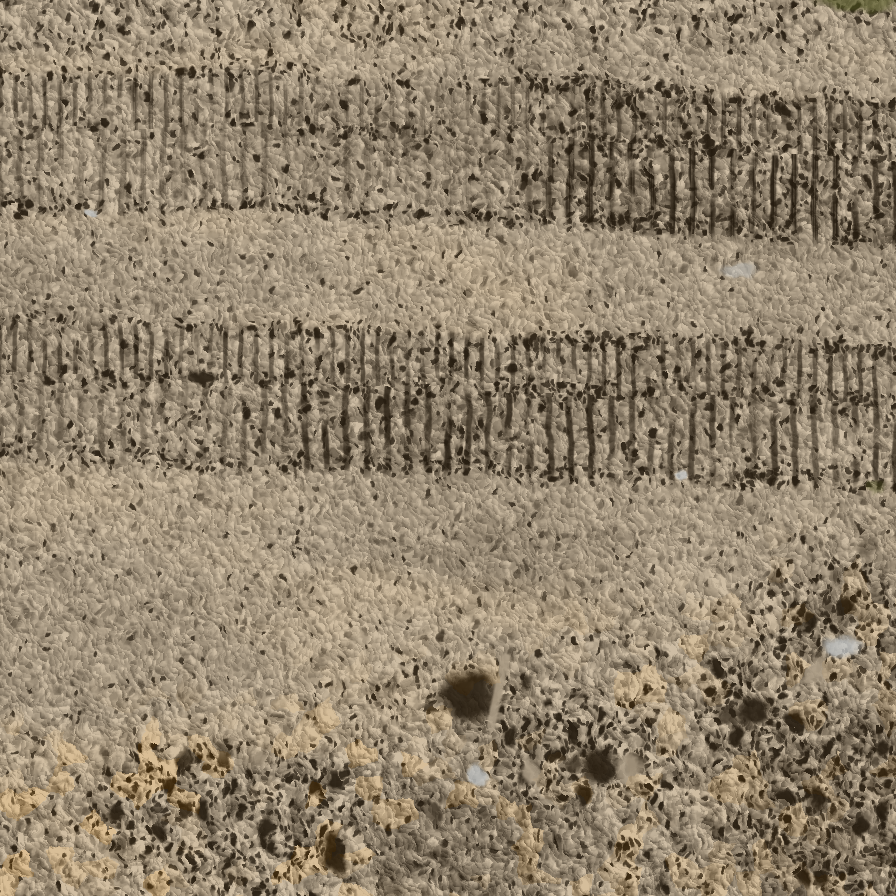
A three.js fragment shader for this texture:

```glsl
// Dry sandy ground seen from above, with two ridged vehicle tracks and a bank of rubble.
#define SOIL_DARK vec3(.11, .075, .03)
#define SOIL_LIGHT vec3(.69, .63, .54)
#define OCHRE vec3(.05, .005, -.06)
#define LIGHT_DIR vec2(.75, .66)
#define BASE_TONE .94
#define RIDGES 44.
#define TRACK_DEPTH .158
#define TRACK_SLOPE .036
#define GRAIN 190.
#define CRUMBS 95.
#define LUMPS 38.

varying vec2 vUv;

float hash(vec2 p) {
  vec3 q = fract(p.xyx * vec3(.1031, .103, .0973));
  q += dot(q, q.yzx + 33.33);
  return fract((q.x + q.y) * q.z);
}

// Layered sines, roughly -1 to 1
float waves(vec2 p) {
  float sum = 0., amp = .5;
  for (int i = 0; i < 5; i++) {
    sum += amp * sin(p.x + 1.6 * sin(p.y * 1.1 + float(i)));
    p = mat2(.8, .6, -.6, .8) * p * 1.9 + 2.3;
    amp *= .6;
  }
  return sum;
}

// Cellular noise: offset from the nearest centre (xy) and cell id (z)
vec3 cell(vec2 p) {
  vec3 nearest = vec3(9.);
  for (int j = -1; j <= 1; j++)
  for (int i = -1; i <= 1; i++) {
    vec2 g = floor(p) + vec2(float(i), float(j));
    vec2 d = p - g - vec2(hash(g), hash(g + 57.3));
    if (dot(d, d) < dot(nearest.xy, nearest.xy)) nearest = vec3(d, hash(g + 19.7));
  }
  return nearest;
}

// Side-lit pebbles of random brightness
float pebbles(vec3 c) {
  float fade = 1. - smoothstep(.35, .85, length(c.xy));
  return fade * (.9 * dot(c.xy, LIGHT_DIR) + .7 * (c.z - .5));
}

float specks(vec2 p, float density) {
  vec3 c = cell(p);
  return smoothstep(1. - density, 1.05 - density, c.z) * (1. - smoothstep(.25, .55, length(c.xy)));
}

float blob(vec2 p, float x, float y, float rx, float ry) {
  return 1. - smoothstep(.6, 1.2, length((p - vec2(x, y)) / vec2(rx, ry)));
}

float band(float x, float centre, float width) {
  float d = (x - centre) / width;
  return exp(-d * d);
}

// One track: x = inside, y = crumbled borders, z = grooves
vec3 track(vec2 uv, float top, float upperWear, float lowerWear) {
  float wobble = .004 * waves(uv * vec2(16., 5.) + top * 40.);
  float v = (top - TRACK_SLOPE * uv.x + wobble - uv.y) / TRACK_DEPTH;
  float inside = smoothstep(-.04, .05, v) * (1. - smoothstep(.93, 1.06, v));
  float borders = band(v, 0., .05) + .6 * band(v, .37, .06) + .75 * band(v, .95, .06);
  float lane = step(.39, v);
  float phase = uv.x * RIDGES * mix(1.35, 1., lane) + .1 * waves(uv * vec2(25., 50.));
  float wave = cos(6.28318 * phase);
  float groove = smoothstep(.32, .88, wave);
  groove *= .6 + .4 * hash(vec2(floor(phase + .5), lane + top * 90.));
  groove *= smoothstep(-.75, 0., waves(uv * vec2(50., 38.)));
  return vec3(inside, borders, (groove + .1 * wave) * inside * mix(upperWear, lowerWear, lane));
}

void main() {
  vec2 uv = vUv;
  vec2 p = uv + .005 * vec2(waves(uv * 75.), waves(uv.yx * 70. + 4.));
  float broad = waves(uv * vec2(6., 15.));

  // Tracks, each with its own worn stretches
  float right = smoothstep(.54, .66, uv.x);
  float middle = band(uv.x, .46, .17);
  float top = .919 + .018 * band(uv.x, .27, .09) + .014 * band(uv.x, .62, .14);
  vec3 upper = track(uv, top, .65 - .3 * middle, .45 + .55 * right - .2 * middle);
  vec3 lower = track(uv, .646, .7, .4 + .6 * middle + .35 * right);
  vec3 tracks = upper + lower;
  float patchy = .65 + .5 * waves(uv * vec2(17., 9.) + 3.);
  float churn = upper.x * (.4 + .7 * right) + lower.x * (.5 + .4 * middle);

  // Rubble bank along the bottom, loose strip along the top
  float bank = .16 + .25 * uv.x + .04 * waves(uv * 9. + 1.) - uv.y;
  float rough = smoothstep(-.04, .09, bank);
  float strip = smoothstep(.92, .98, uv.y);
  float broken = blob(uv, .92, .33, .08, .1) + blob(uv, .85, .21, .08, .06)
    + blob(uv, .64, .16, .12, .07) + blob(uv, .25, .09, .16, .09)
    + blob(uv, .48, .24, .11, .04) + blob(uv, .95, .09, .13, .11);

  // Shaded grains, crumbs and lumps
  vec3 lump = cell(p * LUMPS);
  float tone = BASE_TONE + .07 * broad - .1 * churn - .02 * rough;
  tone += .42 * pebbles(cell(p * GRAIN * vec2(1., .8)));
  tone += (.22 + .26 * rough + .26 * churn + .2 * strip) * pebbles(cell(p * CRUMBS));
  tone += (.08 + .38 * rough + .1 * strip) * pebbles(lump);
  tone -= .14 * blob(uv, .52, .04, .13, .09) + .16 * blob(uv, .97, .07, .2, .16);
  tone += .07 * blob(uv, .76, .37, .13, .05) - .08 * blob(uv, .6, .37, .15, .05);

  // Dark pits and grooves
  float density = .03 + .1 * churn + .5 * tracks.y * patchy * (.75 + .4 * right) + .12 * strip;
  density += rough * (.06 * patchy + .2 * broken);
  float pits = .9 * specks(p * vec2(105., 75.), density);
  pits = max(pits, .75 * specks(p * vec2(175., 120.) + 31., density * 1.4 + .03));
  pits = max(pits, .35 * specks(p * vec2(130., 95.) + 13., .12 + .2 * churn));
  pits = max(pits, .9 * rough * specks(p * vec2(46., 38.) + 7., .04 + .17 * broken));
  pits += .85 * tracks.z * (1. - pits);

  // Larger hollows
  float hollow = blob(p, .522, .222, .036, .03) + blob(p, .668, .145, .02, .024)
    + blob(p, .375, .05, .012, .024) + blob(p, .84, .205, .02, .017) + blob(p, .225, .58, .014, .009);
  tone = mix(tone, .05, clamp(max(pits, .88 * hollow), -.15, 1.));

  // Pale stones and a short stick
  float stones = blob(p, .911, .25, .016, .016) + blob(p, .703, .142, .017, .017) + blob(p, .592, .14, .012, .016);
  float along = clamp((uv.y - .19) / .075, 0., 1.);
  float stick = 1. - smoothstep(.003, .007, length(uv - vec2(.548 + .016 * along, .19 + .075 * along)));
  tone = mix(tone, .97, .85 * clamp(stones + stick, 0., 1.));

  // Soil colour, ochre clods, white scraps and grass
  vec3 colour = mix(SOIL_DARK, SOIL_LIGHT, clamp(tone, 0., 1.2));
  float clods = rough * smoothstep(.6, .9, lump.z) * (1. - .6 * uv.x);
  colour += OCHRE * (clods + .2 * (1. - tracks.x) * max(broad, 0.));
  float scraps = blob(p, .94, .277, .024, .014) + blob(p, .534, .136, .013, .011)
    + .6 * blob(p, .825, .7, .023, .009) + blob(p, .763, .468, .008, .008) + blob(p, .105, .763, .009, .006);
  colour = mix(colour, vec3(.76, .77, .77), .8 * min(scraps, 1.));
  float grass = blob(p, .96, 1., .05, .014) + .6 * blob(p, .975, .457, .012, .008);
  gl_FragColor = vec4(mix(colour, vec3(.3, .32, .12), .6 * grass), 1.);
}
```
